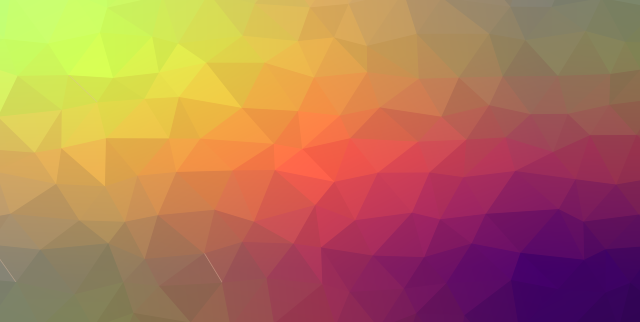
A WebGL 1 fragment shader for this background:

```glsl
precision highp float;
// Low-poly mesh of jittered triangles tinted by a lime, coral and violet gradient.
uniform vec2 u_resolution;

const vec2 CELL = vec2(0.148, 0.111);  // mesh spacing, in canvas heights
const float JITTER = 0.62;
const float FACET_CONTRAST = 0.07;
const float CRACK_CHANCE = 0.035;

const vec3 LIME = vec3(0.75, 1.00, 0.47);
const vec3 CHARTREUSE = vec3(0.82, 1.00, 0.32);
const vec3 AMBER = vec3(0.94, 0.75, 0.26);
const vec3 CORAL = vec3(1.00, 0.37, 0.28);
const vec3 CRIMSON = vec3(0.64, 0.15, 0.37);
const vec3 VIOLET = vec3(0.27, 0.00, 0.42);
const vec3 PLUM = vec3(0.19, 0.02, 0.33);

float hash(vec2 p) {
  return fract(sin(dot(p, vec2(127.1, 311.7))) * 43758.5453);
}

// Seven evenly spaced colour stops.
vec3 ramp(float t) {
  float k = clamp(t, 0.0, 1.0) * 6.0;
  vec3 c = mix(LIME, CHARTREUSE, clamp(k, 0.0, 1.0));
  c = mix(c, AMBER, clamp(k - 1.0, 0.0, 1.0));
  c = mix(c, CORAL, clamp(k - 2.0, 0.0, 1.0));
  c = mix(c, CRIMSON, clamp(k - 3.0, 0.0, 1.0));
  c = mix(c, VIOLET, clamp(k - 4.0, 0.0, 1.0));
  return mix(c, PLUM, clamp(k - 5.0, 0.0, 1.0));
}

// The same ramp runs rightwards and downwards; their mean greys two corners.
vec3 gradient(vec2 p, float aspect) {
  return 0.5 * (ramp(p.x / aspect) + ramp(1.0 - p.y));
}

// Mesh vertex: odd rows are shifted by half a cell.
vec2 vertex(vec2 id) {
  vec2 offset = vec2(hash(id), hash(id + 57.3)) - 0.5;
  float stagger = 0.5 * mod(id.y, 2.0);
  return (id + vec2(stagger, 0.0) + JITTER * offset) * CELL;
}

// Signed distance to the line a-b, positive on its left.
float leftOf(vec2 p, vec2 a, vec2 b) {
  vec2 d = normalize(b - a);
  return d.x * (p.y - a.y) - d.y * (p.x - a.x);
}

// Colour of one counter-clockwise facet, weighted by its coverage.
vec4 facet(vec2 p, vec2 a, vec2 b, vec2 c, float seed, float aspect, float px) {
  float edge = leftOf(p, b, c);
  float inside = min(edge, min(leftOf(p, a, b), leftOf(p, c, a)));
  float coverage = smoothstep(-0.6 * px, 0.6 * px, inside);
  vec2 center = (a + b + c) / 3.0;
  vec3 color = gradient(mix(center, p, 0.3), aspect);
  color *= 1.0 + FACET_CONTRAST * (seed - 0.5);

  // A few facets show a thin pale seam.
  float seam = 1.0 - smoothstep(0.0, 0.003 + 0.5 * px, abs(edge));
  float cracked = step(1.0 - CRACK_CHANCE, fract(seed * 17.31));
  color = mix(color, vec3(0.88, 0.73, 0.62), 0.5 * seam * cracked);
  return vec4(color, 1.0) * coverage;
}

void main() {
  float px = 1.0 / u_resolution.y;
  float aspect = u_resolution.x * px;
  vec2 p = gl_FragCoord.xy * px;
  vec2 base = floor(p / CELL);
  vec4 sum = vec4(0.0);

  // Two facets for each nearby cell; the diagonal flips with the row.
  for (int j = -1; j <= 1; j++) {
    for (int i = -2; i <= 1; i++) {
      vec2 id = base + vec2(float(i), float(j));
      vec2 a = vertex(id);
      vec2 b = vertex(id + vec2(1.0, 0.0));
      vec2 c = vertex(id + vec2(1.0, 1.0));
      vec2 d = vertex(id + vec2(0.0, 1.0));
      float odd = mod(id.y, 2.0);
      vec2 lowerTip = mix(d, c, odd);
      vec2 upperTip = mix(b, a, odd);
      sum += facet(p, a, b, lowerTip, hash(id + 11.7), aspect, px);
      sum += facet(p, c, d, upperTip, hash(id + 83.1), aspect, px);
    }
  }
  gl_FragColor = vec4(sum.rgb / max(sum.a, 0.0001), 1.0);
}
```
